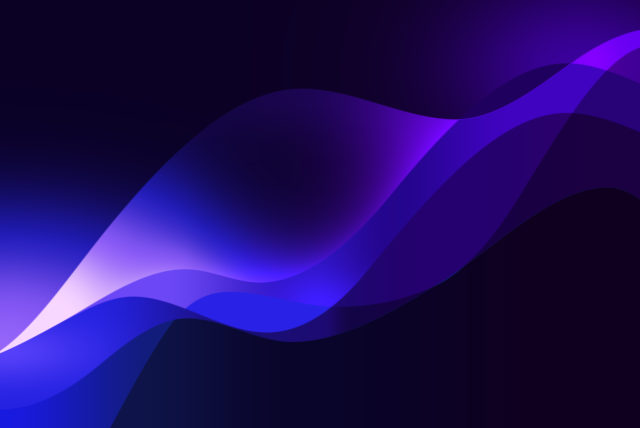
A WebGL 2 fragment shader for this background:

```glsl
#version 300 es
precision highp float;
// Translucent silk ribbons sweeping across a dark violet backdrop.
// Five smooth Hermite curves bound the ribbons; each area between them
// is layered from top to bottom and tinted by gaussian glows and ramps.
uniform vec2 u_resolution;
out vec4 fragColor;

const vec3 NIGHT = vec3(0.04, 0.005, 0.145);
const vec3 BLUE = vec3(0.13, 0.11, 0.74);
const vec3 LILAC = vec3(0.55, 0.36, 0.97);
const vec3 PALE = vec3(0.97, 0.84, 1.0);
const vec3 VIOLET = vec3(0.40, 0.0, 0.95);

// Height at x of a curve through knots of (x, height, slope)
float curve(float x, vec3 knots[7]) {
    float height = knots[0].y;
    for (int i = 0; i < 6; i++) {
        vec3 a = knots[i], b = knots[i + 1];
        if (x < a.x) break;
        float span = b.x - a.x;
        float t = clamp((x - a.x) / span, 0.0, 1.0);
        float s = t * t * (3.0 - 2.0 * t);
        height = mix(a.y, b.y, s)
               + span * t * (1.0 - t) * (a.z * (1.0 - t) - b.z * t);
    }
    return height;
}

// Smooth coverage of the area below a curve
float under(float height, float y) {
    float d = height - y;
    return smoothstep(-0.8, 0.8, d / max(fwidth(d), 1e-5));
}

float glow(vec2 p, vec2 centre, vec2 radius) {
    vec2 q = (p - centre) / radius;
    return exp(-dot(q, q));
}

// Night to blue to lilac to near white
vec3 lightRamp(float g) {
    vec3 c = mix(NIGHT, BLUE, smoothstep(0.0, 0.34, g));
    c = mix(c, LILAC, smoothstep(0.25, 0.62, g));
    return mix(c, PALE, smoothstep(0.55, 0.95, g));
}

// Three colours blended over two x intervals
vec3 sweep(float x, vec3 a, vec3 b, vec3 c, vec4 stops) {
    return mix(mix(a, b, smoothstep(stops.x, stops.y, x)), c,
               smoothstep(stops.z, stops.w, x));
}

vec3 skyColor(vec2 p) {
    vec3 c = lightRamp(0.62 * glow(p, vec2(0.0, 0.18), vec2(0.52, 0.31)));
    c += vec3(0.17, 0.0, 0.47) * glow(p, vec2(1.36, 0.84), vec2(0.30, 0.21));
    return c + vec3(0.02, 0.0, 0.0) * smoothstep(0.3, 1.2, p.x);
}

vec3 upperColor(vec2 p, float lowerEdge) {
    float rim = exp(-max(p.y - lowerEdge, 0.0) / 0.085);
    float lit = glow(p, vec2(0.09, 0.21), vec2(0.37));
    lit += 0.28 * rim * smoothstep(0.2, 0.45, p.x) * smoothstep(1.0, 0.5, p.x);
    vec3 c = lightRamp(lit);
    c += vec3(0.18, 0.02, 0.38) * rim * smoothstep(0.45, 0.65, p.x);
    c += vec3(0.05, 0.015, 0.14) * glow(p, vec2(0.65, 0.79), vec2(0.4, 0.12));
    c += vec3(0.24, 0.0, 0.48) * glow(p, vec2(1.04, 0.70), vec2(0.21, 0.24));
    vec3 tip = VIOLET + vec3(0.12, 0.0, 0.05) * glow(p, vec2(1.39, 0.86), vec2(0.06));
    return mix(c, tip, smoothstep(1.15, 1.3, p.x));
}

vec3 bandColor(vec2 p) {
    vec3 c = sweep(p.x, vec3(0.42, 0.28, 0.96), vec3(0.18, 0.08, 0.74),
                   vec3(0.14, 0.02, 0.55), vec4(0.38, 0.68, 0.72, 0.92));
    c = mix(c, vec3(0.25, 0.01, 0.75), smoothstep(0.92, 1.2, p.x));
    return c + vec3(0.07, 0.04, 0.3) * glow(p, vec2(0.77, 0.28), vec2(0.13, 0.08));
}

vec3 sheetColor(vec2 p) {
    vec3 c = sweep(p.x, vec3(0.14, 0.13, 0.88), vec3(0.10, 0.05, 0.45),
                   vec3(0.14, 0.005, 0.43), vec4(0.2, 0.6, 0.65, 1.0));
    c += vec3(0.2, 0.12, 0.1) * glow(p, vec2(0.0, 0.18), vec2(0.2, 0.07));
    return mix(c, vec3(0.17, 0.0, 0.42), smoothstep(1.1, 1.4, p.x));
}

vec3 groundColor(float x) {
    return sweep(x, vec3(0.055, 0.08, 0.29), vec3(0.035, 0.015, 0.16),
                 vec3(0.06, 0.0, 0.12), vec4(0.28, 0.72, 0.75, 1.35));
}

void main() {
    vec2 p = gl_FragCoord.xy / u_resolution * vec2(1.5, 1.0);
    float x = p.x;

    // Ribbon edges, from the top one down, then the crossing one
    float crest = curve(x, vec3[7](vec3(0, .18, .68), vec3(.254, .469, 1.22), vec3(.707, .793, 0),
        vec3(.889, .757, -.3), vec3(1.07, .721, 0), vec3(1.338, .852, .72), vec3(1.5, .93, .2)));
    float fold = curve(x, vec3[7](vec3(0, .174, .42), vec3(.195, .277, .6), vec3(.434, .371, 0),
        vec3(.609, .34, 0), vec3(.918, .547, 1.22), vec3(1.328, .852, 0), vec3(1.5, .805, -.42)));
    float belly = curve(x, vec3[7](vec3(0, .174, .42), vec3(.195, .273, .5), vec3(.3125, .307, 0),
        vec3(.625, .223, 0), vec3(.859, .365, 1.22), vec3(1.328, .736, 0), vec3(1.5, .691, -.42)));
    float hem = curve(x, vec3[7](vec3(0, .043, 0), vec3(.234, .148, .84), vec3(.439, .256, 0),
        vec3(.684, .201, 0), vec3(1.016, .33, .6), vec3(1.426, .5625, 0), vec3(1.5, .535, -.65)));
    float cross = curve(x, vec3[7](vec3(.195, -.113, 1.7), vec3(.391, .2285, 1.45), vec3(.537, .318, 0),
        vec3(.791, .283, 0), vec3(1.016, .33, .45), vec3(1.211, .531, 1.6), vec3(1.5, .889, .35)));

    // Layers from back to front
    float underCross = under(cross, p.y);
    float right = smoothstep(0.76, 0.82, x);
    vec3 color = skyColor(p);
    color = mix(color, vec3(0.12, 0.0, 0.37), under(fold, p.y));
    color = mix(color, upperColor(p, fold), under(crest, p.y));
    color = mix(color, bandColor(p), under(min(crest, fold), p.y));
    color = mix(color, vec3(0.16, 0.13, 0.90), underCross * (1.0 - right));
    color = mix(color, sheetColor(p), under(belly, p.y));
    color *= 1.0 - 0.38 * underCross * right;
    vec3 water = mix(vec3(0.10, 0.10, 0.88), vec3(0.07, 0.11, 0.48), smoothstep(0.0, 0.38, x));
    color = mix(color, water, under(hem, p.y));
    color = mix(color, groundColor(x), under(min(hem, cross), p.y));
    fragColor = vec4(clamp(color, 0.0, 1.0), 1.0);
}
```
